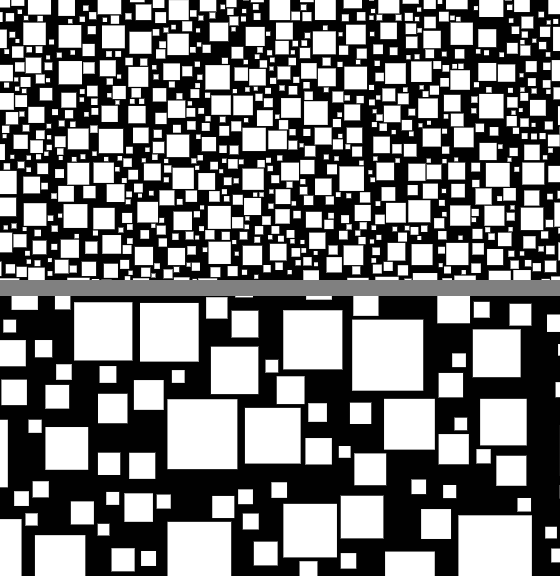
Top: the whole. Bottom: its middle third, enlarged.
A WebGL 1 fragment shader for this pattern:

```glsl
precision highp float;

uniform vec2 u_resolution;

const float GAP = 0.036;

vec3 hash(vec2 id, float seed) {
  vec3 q = fract((id.xyx + seed * 17.37) * vec3(0.1031, 0.1030, 0.0973));
  q += dot(q, q.yxz + 33.33);
  return fract((q.xxy + q.yzz) * q.zyx);
}

float chebyshev(vec2 d) {
  return max(abs(d.x), abs(d.y));
}

// Signed distance to a square given as centre and half side
float squareDistance(vec2 p, vec3 square) {
  return chebyshev(p - square.xy) - square.z;
}

// Random square that stays inside its own grid cell
vec3 candidate(vec2 id, float cell, float least, float most, float seed) {
  vec3 r = hash(id, seed);
  vec2 offset = (r.xy - 0.5) * (cell - 2.0 * (least + GAP));
  float wanted = mix(least, most, 1.0 - r.z * r.z);
  float allowed = 0.5 * cell - chebyshev(offset) - GAP;
  return vec3((id + 0.5) * cell + offset, min(wanted, allowed));
}

// Each level keeps clear of the larger ones; roomBeside* measures the free space
vec3 largeSquare(vec2 id) {
  vec3 square = candidate(id, 1.0, 0.22, 0.35, 0.0);
  return hash(id, 20.0).x < 0.92 ? square : vec3(-99.0, -99.0, 0.0);
}

float roomBesideLarge(vec2 p) {
  vec2 base = floor(p - 0.5);
  float room = 1.0;
  for (int j = 0; j < 2; j++)
    for (int i = 0; i < 2; i++)
      room = min(room, squareDistance(p, largeSquare(base + vec2(i, j))));
  return room;
}

vec3 mediumSquare(vec2 id) {
  vec3 best = vec3(-99.0, -99.0, 0.1);
  for (int k = 0; k < 3; k++) {
    vec3 square = candidate(id, 0.7, 0.1, 0.26, 1.0 + float(k));
    square.z = min(square.z, roomBesideLarge(square.xy) - GAP);
    if (square.z > best.z) best = square;
  }
  return best;
}

float roomBesideMedium(vec2 p) {
  vec2 base = floor(p / 0.7 - 0.5);
  float room = roomBesideLarge(p);
  for (int j = 0; j < 2; j++)
    for (int i = 0; i < 2; i++)
      room = min(room, squareDistance(p, mediumSquare(base + vec2(i, j))));
  return room;
}

vec3 smallSquare(vec2 id) {
  vec3 best = vec3(-99.0, -99.0, 0.06);
  for (int k = 0; k < 2; k++) {
    vec3 square = candidate(id, 0.48, 0.06, 0.15, 5.0 + float(k));
    square.z = min(square.z, roomBesideMedium(square.xy) - GAP);
    if (square.z > best.z) best = square;
  }
  return best;
}

float roomBesideSmall(vec2 p) {
  vec2 base = floor(p / 0.48 - 0.5);
  float room = roomBesideMedium(p);
  for (int j = 0; j < 2; j++)
    for (int i = 0; i < 2; i++)
      room = min(room, squareDistance(p, smallSquare(base + vec2(i, j))));
  return room;
}

vec3 tinySquare(vec2 id) {
  vec3 square = candidate(id, 0.33, 0.055, 0.085, 9.0);
  square.z = min(square.z, roomBesideSmall(square.xy) - GAP);
  return square.z > 0.054 ? square : vec3(-99.0, -99.0, 0.0);
}

void main() {
  // Eight large cells span the canvas height
  float pixel = 8.0 / u_resolution.y;
  vec2 p = gl_FragCoord.xy * pixel + vec2(3.37, 5.61);

  float d = roomBesideMedium(p);
  if (d > -0.5 * pixel) {
    d = min(d, squareDistance(p, smallSquare(floor(p / 0.48))));
    d = min(d, squareDistance(p, tinySquare(floor(p / 0.33))));
  }

  float coverage = clamp(0.5 - d / pixel, 0.0, 1.0);
  gl_FragColor = vec4(vec3(mix(0.005, 1.0, coverage)), 1.0);
}
```
